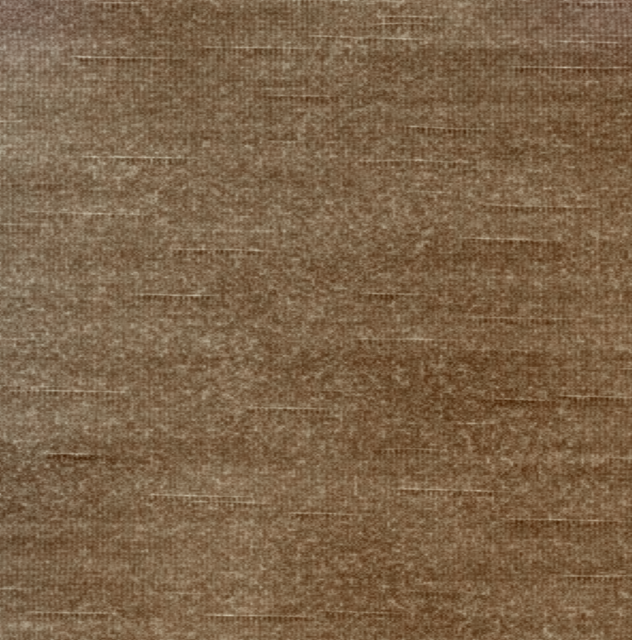
Give the GLSL for this texture, as a WebGL 1 fragment shader.

```glsl
precision highp float;
// Worn brown woven velvet with pale horizontal slubs and a fine thread grid.
uniform vec2 u_resolution;

#define BASE_COLOR vec3(0.479, 0.389, 0.288)
#define TONE_TINT vec3(0.86, 1.0, 1.04)
#define THREADS 122.0
#define WEAVE_DEPTH 0.052
#define FLECK_DEPTH 0.075
#define GRAIN_DEPTH 0.085
#define CLOUD_DEPTH 0.085
#define BAND_DEPTH 0.036
#define SLUB_GRID vec2(2.6, 20.0)
#define SLUB_LIGHT 0.20
#define SLUB_WIDTH 0.0016
#define SLUB_SLOPE 0.016

float hash(vec2 p) {
  vec3 q = fract(vec3(p.xyx) * 0.1031);
  q += dot(q, q.yzx + 33.33);
  return fract((q.x + q.y) * q.z);
}

// Smooth value noise in the range -1 to 1
float noise(vec2 p) {
  vec2 i = floor(p);
  vec2 f = fract(p);
  f = f * f * (3.0 - 2.0 * f);
  float low = mix(hash(i), hash(i + vec2(1.0, 0.0)), f.x);
  float high = mix(hash(i + vec2(0.0, 1.0)), hash(i + 1.0), f.x);
  return 2.0 * mix(low, high, f.y) - 1.0;
}

float clouds(vec2 p) {
  float sum = 0.0;
  float gain = 0.5;
  for (int i = 0; i < 4; i++) {
    sum += gain * noise(p);
    p = p * 2.1 + 17.3;
    gain *= 0.55;
  }
  return sum;
}

// Thread grid: warp in x, weft in y, both slightly uneven
vec2 threads(vec2 p) {
  vec2 bend = vec2(noise(p * vec2(9.0, 24.0)), noise(p * vec2(14.0, 9.0) + 50.0));
  return cos(6.2832 * (p * THREADS + 0.28 * bend));
}

// One staggered layer of slubs: pale thread with a ragged shadow below it
float slubs(vec2 p, float seed, float warp) {
  p.y += SLUB_SLOPE * p.x + 0.0016 * noise(vec2(p.x * 14.0, seed));
  vec2 q = p * SLUB_GRID + vec2(seed * 3.7, seed * 5.3);
  float row = floor(q.y);
  q.x += 7.0 * hash(vec2(row, seed));
  vec2 cell = vec2(floor(q.x), row) + seed * 31.0;
  vec2 f = fract(q);
  float pick = hash(cell + 3.1);
  float strength = smoothstep(0.45, 1.0, pick);
  float start = 0.35 * hash(cell + 8.7);
  float end = start + mix(0.3, 0.62, hash(cell + 5.9));
  float reach = smoothstep(start, start + 0.07, f.x);
  reach *= 1.0 - smoothstep(end - 0.2, end, f.x);
  float d = (f.y - mix(0.45, 0.8, hash(cell + 1.3))) / SLUB_GRID.y;
  float ridge = exp(-d * d / (SLUB_WIDTH * SLUB_WIDTH));
  ridge *= 0.75 + 0.35 * noise(vec2(p.x * 70.0, row + seed));
  float under = smoothstep(0.0, -0.003, d) * (1.0 - smoothstep(-0.004, -0.014, d));
  float shade = under * (0.3 - 0.2 * warp);
  return strength * reach * (ridge - shade);
}

void main() {
  vec2 p = gl_FragCoord.xy / u_resolution.y;
  vec2 uv = gl_FragCoord.xy / u_resolution;

  // Worn zones and long horizontal streaks
  float tone = CLOUD_DEPTH * clouds(p * vec2(3.0, 5.0) + 4.0);
  tone += BAND_DEPTH * noise(p * vec2(2.4, 46.0) + 9.0);
  tone += 0.6 * BAND_DEPTH * noise(p * vec2(6.0, 150.0) + 30.0);

  // Weave, clearest toward the top and where the pile is thin
  vec2 grid = threads(p);
  float thin = clouds(p * vec2(5.0, 8.0) + 70.0);
  float bare = clamp(0.55 + 0.7 * thin + 0.35 * smoothstep(0.6, 1.0, uv.y), 0.2, 1.0);
  float weave = 0.5 * grid.x + 0.36 * grid.y + 0.2 * grid.x * grid.y;
  tone += WEAVE_DEPTH * bare * weave;

  // Pile flecks and fibre grain
  float fleck = noise(p * vec2(135.0, 180.0) + 11.0);
  float grain = noise(p * vec2(300.0, 390.0) + 23.0);
  float pile = 1.15 - 0.4 * bare;
  tone += pile * (FLECK_DEPTH * fleck + GRAIN_DEPTH * grain);
  tone += 0.07 * smoothstep(0.45, 0.95, fleck) * pile;

  // Slubs
  for (int i = 0; i < 3; i++) {
    tone += SLUB_LIGHT * slubs(p, float(i) + 1.0, grid.x);
  }

  // Broad light and hue: grey at the left and top, warm at lower right
  float leftEdge = 1.0 - smoothstep(0.0, 0.2, uv.x + 0.06 * thin);
  float warmth = smoothstep(0.5, 1.6, uv.x + 1.0 - uv.y);
  float corner = smoothstep(0.82, 1.0, uv.y) * smoothstep(0.2, 0.5, abs(uv.x - 0.5));
  tone += 0.022 * leftEdge - 0.025 * warmth + 0.008;
  vec3 color = BASE_COLOR + tone * TONE_TINT;
  color += warmth * vec3(0.018, 0.0, -0.014);
  color += leftEdge * vec3(-0.008, 0.002, 0.012);
  color += corner * vec3(-0.008, -0.014, 0.022);
  color += 0.008 * noise(p * 60.0 + 90.0) * vec3(1.0, -0.5, -0.5);

  gl_FragColor = vec4(clamp(color, 0.0, 1.0), 1.0);
}
```
